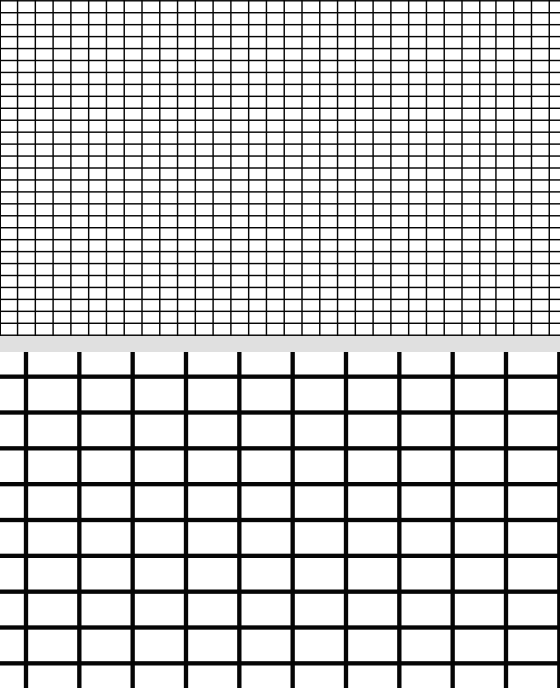
Top, the full canvas; bottom, a detail of the centre.
Reproduce this pattern procedurally as a Shadertoy shader.

```glsl
#define COLUMNS 31.5
#define ROWS 28.0
#define LINE_WIDTH 0.0043
#define ROW_MARGIN 0.0023
#define COLUMN_ORIGIN -0.0004
#define FIRST_COLUMN 0.0005
#define SEAM_X 0.87
#define SEAM_SHIFT 0.0029
#define INK vec3(0.02)
#define PAPER vec3(1.0)

// Share of a pixel covered by a line at the given distance, in canvas heights
float lineCoverage(float distanceToLine, float pixel) {
    float overlap = 0.5 + (0.5 * LINE_WIDTH - distanceToLine) / pixel;
    return clamp(overlap, 0.0, min(1.0, LINE_WIDTH / pixel));
}

// Distance to the nearest vertical line, in canvas widths
float columnDistance(float x) {
    // Columns right of the seam sit slightly to the left
    float shifted = x + SEAM_SHIFT * step(SEAM_X, x);
    float index = round((shifted - COLUMN_ORIGIN) * COLUMNS);
    float linePosition = max(index / COLUMNS + COLUMN_ORIGIN, FIRST_COLUMN);
    return abs(shifted - linePosition);
}

// Distance to the nearest horizontal line, in canvas heights
float rowDistance(float y) {
    float pitch = (1.0 - 2.0 * ROW_MARGIN) / ROWS;
    float index = round((y - ROW_MARGIN) / pitch);
    return abs(y - ROW_MARGIN - index * pitch);
}

void mainImage(out vec4 fragColor, in vec2 fragCoord) {
    vec2 uv = fragCoord / iResolution.xy;
    float aspect = iResolution.x / iResolution.y;
    float pixel = 1.0 / iResolution.y;

    float vertical = lineCoverage(columnDistance(uv.x) * aspect, pixel);
    float horizontal = lineCoverage(rowDistance(uv.y), pixel);

    // Union of both line families
    float ink = 1.0 - (1.0 - vertical) * (1.0 - horizontal);
    fragColor = vec4(mix(PAPER, INK, ink), 1.0);
}
```
